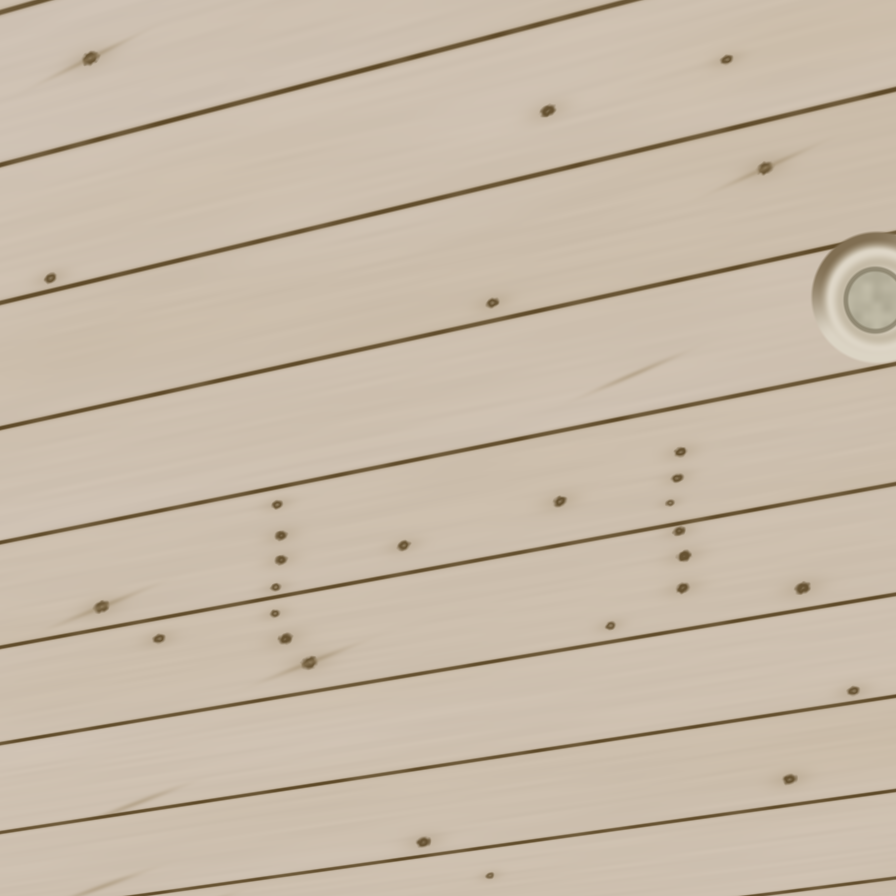
Give the GLSL for this texture, as a Shadertoy shader.

```glsl
const vec3 PALE_WOOD = vec3(.815, .765, .71);
const vec3 WARM_WOOD = vec3(.79, .73, .645);
const vec3 TAN = vec3(.61, .53, .40);
const vec3 DARK_BROWN = vec3(.36, .28, .15);

float hash(vec2 p) {
    return fract(sin(dot(p, vec2(127.1, 311.7))) * 43758.5);
}

float noise(vec2 p) {
    vec2 i = floor(p), f = fract(p);
    f = f * f * (3. - 2. * f);
    return mix(mix(hash(i), hash(i + vec2(1, 0)), f.x),
               mix(hash(i + vec2(0, 1)), hash(i + vec2(1, 1)), f.x), f.y);
}

// Soft oval knot with a dark rim and a stain drawn out along the grain
vec3 addKnot(vec3 col, vec2 d, float radius, float seed, float px) {
    float r = length(d * vec2(.85, 1.1)) + radius * .25 * (noise(d * 300. + seed * 50.) - .5);
    float stain = exp(-dot(d * d, 1. / vec2(9. * radius * radius, 2. * radius * radius)));
    col = mix(col, TAN, .25 * stain);
    vec3 knot = mix(TAN * .9, DARK_BROWN, smoothstep(.1, .8, r / radius + .5 * seed));
    return mix(col, knot, .9 * (1. - smoothstep(radius * .6 - px, radius + px, r)));
}

// Recessed ceiling lamp: shaded rim, bright bevel and grey glass
vec3 addLamp(vec3 col, vec2 d, float px) {
    float r = length(d), inner = length((d - vec2(-.002, -.003)) * vec2(1., .95));
    float shade = dot(d / max(r, .001), normalize(vec2(-.5, .85)));
    vec3 rim = mix(vec3(.86, .83, .77), vec3(.50, .43, .32), smoothstep(-.2, 1., shade));
    vec3 bevel = mix(vec3(.77, .73, .65), vec3(.87, .84, .78), .5 + .5 * sin(r * 260. + shade));
    vec3 lamp = mix(bevel, rim, smoothstep(.052, .066, r));
    vec3 glass = vec3(.68, .66, .58) + .08 * noise(d * 90.);
    lamp = mix(lamp, glass, 1. - smoothstep(.031 - px, .033 + px, inner));
    lamp = mix(lamp, vec3(.49, .46, .37), .75 * (1. - smoothstep(.001, .003 + px, abs(inner - .033))));
    return mix(col, lamp, 1. - smoothstep(.072 - px, .074 + px, r));
}

void mainImage(out vec4 fragColor, in vec2 fragCoord) {
    vec2 uv = fragCoord / iResolution.xy;
    float px = 1. / iResolution.y;

    // Perspective: grooves fan out from a far point and narrow downwards
    float leftY = (uv.y - .142 * uv.x) / (1. + .146 * uv.x);
    float n = (.986 - leftY) / (.127 + .053 * leftY);
    float board = floor(n), across = n - board;
    float boardHeight = .179 * (1. + .146 * uv.x) / pow(1. + .053 * n, 2.);

    // Boards with faint long grain and uneven warmth
    float cloud = noise(vec2(uv.x * 3. + board * 7.3, n * 2.));
    float grain = noise(vec2(uv.x * 9. + board * 3.1, n * 24. + 1.5 * cloud));
    float warmth = .45 * cloud + .25 * hash(vec2(board, 4.)) + .15 * (uv.x - uv.y);
    vec3 col = mix(PALE_WOOD, WARM_WOOD, clamp(warmth, 0., 1.));
    col += .018 * (grain - .5) + .01 * (hash(vec2(board, 9.)) - .5);

    // Scattered knots and one slanting streak on each board
    for (int k = 0; k < 4; k++) {
        vec2 id = vec2(board, float(k) + 11.);
        float seed = hash(id + .5);
        vec2 at = vec2((float(k) + .1 + .8 * hash(id)) / 4., .12 + .8 * hash(id + 3.7));
        vec2 d = vec2(uv.x - at.x, (at.y - across) * boardHeight);
        if (hash(id + 8.3) < .6) col = addKnot(col, d, .004 + .005 * seed, seed, px);
        d.y -= d.x * .22;
        float streak = exp(-d.x * d.x / .0018 - d.y * d.y / .00001);
        col = mix(col, TAN, .45 * streak * step(.8, seed));
    }

    // Two upright rows of small knots crossing several boards
    for (int i = 0; i < 2; i++)
        for (int j = 0; j < 6; j++) {
            vec2 id = vec2(i, j);
            float seed = hash(id + 21.);
            vec2 at = vec2(.31 + .445 * id.x + .018 * (seed - .5),
                           .28 + .062 * id.x + .03 * id.y + .008 * hash(id + 5.));
            vec2 d = uv - at;
            col = addKnot(col, vec2(d.x, d.y - .18 * d.x), .004 + .0035 * seed, seed, px);
        }

    // Grooves: dark core, tan fringe, slight wear along the length
    float gap = min(across, 1. - across), soft = px / boardHeight;
    float wear = .8 + .2 * noise(vec2(uv.x * 45., round(n) * 5.));
    col = mix(col, TAN, .5 * exp(-pow(gap / .025, 2.)));
    col = mix(col, DARK_BROWN, wear * (1. - smoothstep(.006, .019 + soft, gap)));

    col = addLamp(col, uv - vec2(.979, .668), px);
    fragColor = vec4(col, 1.);
}
```
